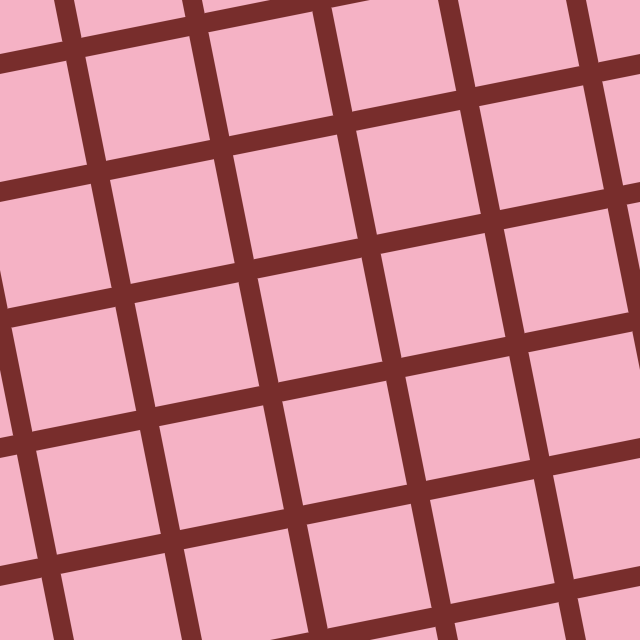
Write a WebGL 1 fragment shader that draws this pattern.

```glsl
precision highp float;
// Tilted square lattice: plain pink squares divided by dark red-brown bands.
// The tilt has an integer slope (5 to 1), so both band families wrap exactly
// at every edge of the canvas and the pattern tiles without a seam.

uniform vec2 u_resolution;

const float REPEATS = 5.0;      // bands crossed along each canvas edge
const float SHEAR = 1.0;        // whole bands of drift across the canvas
const float BAND_WIDTH = 0.156; // fraction of one lattice cell
const vec3 SQUARE_COLOR = vec3(0.961, 0.698, 0.772);
const vec3 BAND_COLOR = vec3(0.470, 0.178, 0.172);

// Rotated and scaled coordinates in which each lattice cell has unit size.
vec2 latticeCoords(vec2 uv) {
  return vec2(REPEATS * uv.x + SHEAR * uv.y,
              REPEATS * uv.y - SHEAR * uv.x);
}

// Signed distance, in cells, to the bands centred on the cell borders.
float bandDistance(vec2 cell) {
  vec2 toBorder = abs(fract(cell) - 0.5);
  return min(toBorder.x, toBorder.y) - 0.5 * BAND_WIDTH;
}

void main() {
  vec2 uv = gl_FragCoord.xy / u_resolution;
  float dist = bandDistance(latticeCoords(uv));

  // Edge smoothing about one pixel wide, measured in cells.
  float pixel = length(vec2(REPEATS, SHEAR)) / min(u_resolution.x, u_resolution.y);
  float band = clamp(0.5 - dist / pixel, 0.0, 1.0);

  gl_FragColor = vec4(mix(SQUARE_COLOR, BAND_COLOR, band), 1.0);
}
```
